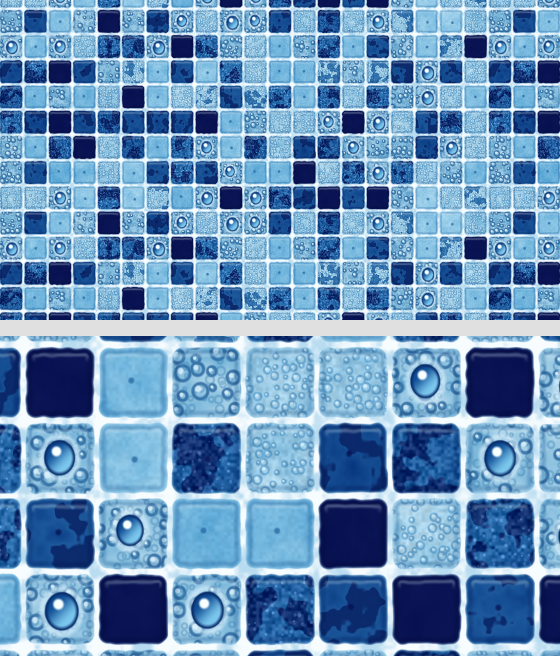
Top, the full canvas; bottom, a detail of the centre.
A WebGL 1 fragment shader for this pattern:

```glsl
precision highp float;
// Blue glass mosaic: rounded tiles in pale grout, mottled, frosted or filled with bubbles.
uniform vec2 u_resolution;

float hash(vec2 p) {
  vec3 q = fract(p.xyx * 0.1031);
  q += dot(q, q.yzx + 33.33);
  return fract((q.x + q.y) * q.z);
}

float noise(vec2 p) {
  vec2 i = floor(p), f = fract(p);
  f *= f * (3.0 - 2.0 * f);
  return mix(mix(hash(i), hash(i + vec2(1.0, 0.0)), f.x),
             mix(hash(i + vec2(0.0, 1.0)), hash(i + 1.0), f.x), f.y);
}

float fbm(vec2 p) {
  return 0.55 * noise(p) + 0.3 * noise(p * 2.1 + 9.0) + 0.15 * noise(p * 4.3 + 21.0);
}

float roundedBox(vec2 p, vec2 halfSize, float radius) {
  vec2 d = abs(p) - halfSize + radius;
  return length(max(d, 0.0)) + min(max(d.x, d.y), 0.0) - radius;
}

// x: dark rims, y: bright glints of randomly scattered bubbles.
vec2 bubbles(vec2 p, float amount, float blur) {
  vec2 marks = vec2(0.0);
  for (int j = -1; j <= 1; j++) {
    for (int i = -1; i <= 1; i++) {
      vec2 c = floor(p) + vec2(float(i), float(j));
      float present = step(hash(c + 2.7), amount);
      float r = mix(0.16, 0.46, hash(c + 7.1));
      vec2 d = p - c - 0.2 - 0.6 * vec2(hash(c + 0.4), hash(c + 5.3));
      float rim = 1.0 - smoothstep(0.03, 0.13 + blur, abs(length(d) - r));
      float glint = 1.0 - smoothstep(0.25 * r, 0.5 * r + blur, length(d + 0.3 * r));
      marks = max(marks, present * vec2(rim, glint));
    }
  }
  return marks;
}

// One large water drop, lit from the upper left.
vec3 addDrop(vec3 color, vec2 p, float r, float px) {
  float l = length(p * vec2(1.0, 0.9));
  vec3 body = mix(vec3(0.06, 0.30, 0.58), vec3(0.48, 0.78, 0.93),
                  smoothstep(-r, r, p.x + p.y));
  body = mix(body, vec3(0.03, 0.16, 0.40), smoothstep(0.72 * r, r, l));
  float glint = 1.0 - smoothstep(0.2 * r, 0.35 * r + px, length(p + r * vec2(0.2, 0.4)));
  body = mix(body, vec3(0.97, 1.0, 1.0), glint);
  color = mix(color, vec3(0.88, 0.96, 1.0), 0.6 * smoothstep(0.07, 0.0, abs(l - r - 0.04)));
  return mix(color, body, 1.0 - smoothstep(r - px, r + px, l));
}

void main() {
  vec2 uv = gl_FragCoord.xy / u_resolution;
  vec2 grid = vec2(uv.x * 22.91 + 0.045, (1.0 - uv.y) * 12.7 - 0.35);
  float px = 12.7 / u_resolution.y;
  vec2 q = fract(grid) - 0.5;
  vec2 id = mod(floor(grid), vec2(20.0, 8.0));  // the layout recurs every 20 by 8 tiles
  vec2 s = q + id * 3.0 + 4.0;

  // Kind of tile, with dark ones favouring alternate cells
  float kind = hash(id + 41.3) + 0.22 * (mod(id.x + id.y, 2.0) - 0.5);
  float tone = hash(id + 17.9);
  float cloud = fbm(s * 3.5);
  float grain = noise(s * 23.0);
  vec2 fine = bubbles(s * 8.0, 0.75, px * 6.0);
  vec2 large = bubbles(s * 4.5, 0.7, px * 3.0);

  vec3 navy = vec3(0.02, 0.06, 0.31);
  vec3 pale = vec3(0.86, 0.94, 0.98);
  vec3 glass;
  float dimple = smoothstep(0.045 + px, 0.02, length(q - 0.12 * (tone - 0.5)));
  if (kind < 0.06) {  // solid
    glass = navy + 0.03 * cloud;
  } else if (kind < 0.37) {  // dark, mottled
    glass = mix(vec3(0.05, 0.25, 0.53), vec3(0.22, 0.52, 0.75), 0.6 * tone + 0.8 * (cloud - 0.3));
    glass = mix(glass, vec3(0.03, 0.13, 0.39), 0.85 * smoothstep(0.5, 0.58, cloud));
    glass += 0.22 * (grain - 0.5) * step(0.4, tone) + 0.16 * fine.y * step(0.6, tone);
    glass = mix(glass, navy, 0.7 * dimple);
  } else if (kind < 0.59) {  // clear, light blue
    glass = mix(vec3(0.36, 0.66, 0.84), vec3(0.66, 0.84, 0.93), 0.6 * tone + 0.7 * (cloud - 0.3));
    glass += 0.06 * (grain - 0.5);
    glass = mix(glass, vec3(0.16, 0.42, 0.64), 0.8 * dimple);
  } else if (kind < 0.82) {  // frosted, some with dark patches
    glass = mix(vec3(0.50, 0.73, 0.86), vec3(0.76, 0.88, 0.94), cloud + 0.4 * (tone - 0.5));
    glass = mix(glass, vec3(0.29, 0.56, 0.75), 0.6 * fine.x);
    glass = mix(glass, pale, 0.6 * fine.y) + 0.12 * (grain - 0.5);
    float patches = smoothstep(0.50, 0.55, cloud) * step(0.68, tone);
    glass = mix(glass, vec3(0.13, 0.39, 0.64) + 0.15 * (grain - 0.5), 0.85 * patches);
  } else {  // full of bubbles, some with a drop
    glass = mix(vec3(0.40, 0.67, 0.83), vec3(0.76, 0.88, 0.94), cloud);
    glass = mix(glass, vec3(0.12, 0.36, 0.59), 0.75 * large.x);
    glass = mix(glass, vec3(0.24, 0.51, 0.70), 0.4 * fine.x);
    glass = mix(glass, pale, 0.85 * large.y);
    if (tone > 0.45) glass = addDrop(glass, q - 0.2 * (tone - 0.7), 0.13 + 0.12 * tone, px);
  }

  // Bevel: dark inner outline, pale lip, sheen along the top
  float edge = roundedBox(q, vec2(0.465, 0.46), 0.13) + 0.025 * (noise(s * 9.0) - 0.5);
  float outline = smoothstep(0.06, 0.0, abs(edge + 0.06));
  glass *= 1.0 - vec3(0.24, 0.16, 0.10) * outline;
  float sheen = smoothstep(0.035 + px, 0.0, abs(edge + 0.1)) * smoothstep(-0.25, -0.4, q.y);
  glass = mix(glass, pale, 0.32 * sheen);
  glass = mix(glass, vec3(0.60, 0.80, 0.91), 0.45 * smoothstep(-0.035, 0.0, edge));

  // Grout
  vec3 grout = mix(vec3(0.72, 0.86, 0.94), vec3(0.97, 0.99, 1.0), smoothstep(0.2, 0.6, fbm(grid * 5.0 + 30.0)));
  gl_FragColor = vec4(mix(glass, grout, smoothstep(-px, px, edge)), 1.0);
}
```
